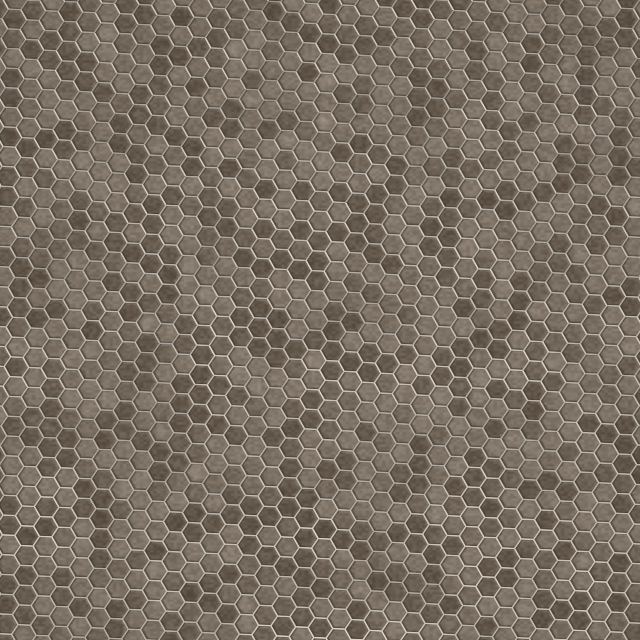
A Shadertoy shader for this pattern:

```glsl
float hash(vec2 p) {
    vec3 v = fract(p.xyx * vec3(0.1031, 0.1030, 0.0973));
    v += dot(v, v.yzx + 33.33);
    return fract((v.x + v.y) * v.z);
}

float noise(vec2 p) {
    vec2 cell = floor(p), f = fract(p);
    f = f * f * (3.0 - 2.0 * f);
    return mix(mix(hash(cell), hash(cell + vec2(1, 0)), f.x),
               mix(hash(cell + vec2(0, 1)), hash(cell + vec2(1, 1)), f.x), f.y);
}

// Distance from a point to the rim of a flat-topped hexagon of height 1
float rimDistance(vec2 q) {
    q = abs(q);
    return 0.5 - max(q.y, dot(q, vec2(0.866, 0.5)));
}

// Offset from the nearest hexagon centre
vec2 hexCell(vec2 p) {
    vec2 period = vec2(1.732, 1.0);
    vec2 a = mod(p, period) - 0.5 * period;
    vec2 b = mod(p - 0.5 * period, period) - 0.5 * period;
    return dot(a, a) < dot(b, b) ? a : b;
}

void mainImage(out vec4 fragColor, in vec2 fragCoord) {
    vec2 uv = fragCoord / iResolution.y;
    float pixel = 32.3 / iResolution.y;

    // Slightly turned and uneven sheet, 34.6 columns by 32.3 rows
    vec2 c = uv - 0.5;
    vec2 p = mat2(0.9989, 0.047, -0.047, 0.9989) * c;
    p = p * vec2(29.96, 32.3) + 40.0;
    p += 0.1 * vec2(noise(uv * 4.0), noise(uv * 4.0 + 17.0));

    vec2 q = hexCell(p);
    vec2 id = round((p - q) / vec2(0.866, 0.5));
    float rim = rimDistance(q);

    // Each tile has its own tone, loosely clustered
    float tone = hash(id) + 0.2 * (noise(id * vec2(0.25, 0.14)) - 0.5);
    float lightness = smoothstep(0.08, 0.85, tone);
    vec3 color = mix(vec3(0.375, 0.33, 0.28), vec3(0.51, 0.465, 0.415), lightness);

    // Dark tiles pale towards the rim; some carry a cloudy patch
    float border = 1.0 - smoothstep(0.06, 0.2, rim);
    color += 0.08 * border * (1.0 - lightness);
    float cloud = smoothstep(0.7, 1.0, hash(id + 91.0)) * noise(p * 4.0);
    color += 0.07 * cloud * (1.0 - smoothstep(0.1, 0.4, length(q)));

    // Brushed grain
    color += 0.09 * (noise(uv * vec2(190.0, 260.0)) - 0.5);
    color += 0.03 * (noise(uv * 45.0) - 0.5);

    // Shadow along the lower left of each tile
    float shade = 1.0 - smoothstep(0.02, 0.13, rimDistance(q - vec2(0.05, 0.03)));
    color *= 1.0 - 0.32 * shade;

    // Pale seams whose shine depends on direction and place
    bool level = abs(q.y) > dot(abs(q), vec2(0.866, 0.5));
    float shine = level ? mix(0.95, 0.65, uv.y)
                : q.x * q.y > 0.0 ? 0.95 : mix(0.9, 0.55, uv.y);
    shine *= 0.75 + 0.35 * noise(uv * 12.0 + 5.0);
    float seam = 1.0 - smoothstep(0.037 - 0.55 * pixel, 0.037 + 0.55 * pixel, rim);
    color = mix(color, vec3(0.86, 0.82, 0.77), seam * shine);

    // Soft darkening towards the corners
    color *= 1.01 - 0.08 * dot(c, c);
    fragColor = vec4(color, 1.0);
}
```
